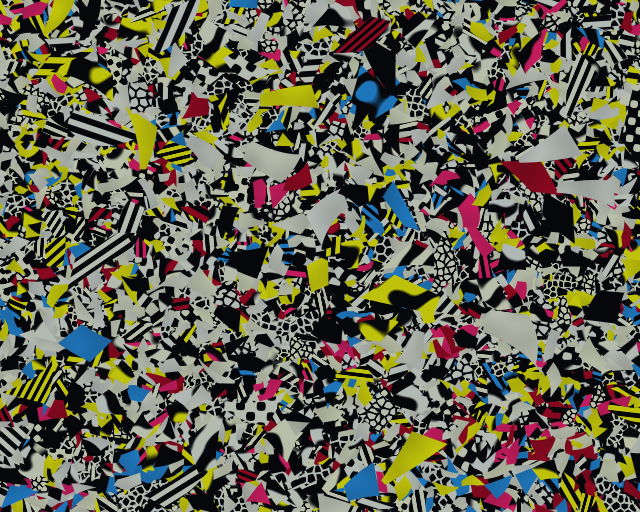
Give the GLSL for this pattern, as a Shadertoy shader.

```glsl
const vec3 INK    = vec3(0.020, 0.028, 0.045);
const vec3 CREAM  = vec3(0.73, 0.75, 0.65);
const vec3 SILVER = vec3(0.69, 0.72, 0.71);
const vec3 YELLOW = vec3(0.75, 0.76, 0.04);
const vec3 BLUE   = vec3(0.12, 0.46, 0.73);
const vec3 PINK   = vec3(0.76, 0.11, 0.36);
const vec3 RED    = vec3(0.53, 0.03, 0.12);

// Shard layers from bottom to top: cells per canvas height, share of filled cells
const int LAYERS = 7;
const float CELLS[LAYERS] = float[](9.0, 13.0, 19.0, 28.0, 38.0, 24.0, 13.0);
const float FILL[LAYERS]  = float[](1.0, 0.85, 0.75, 0.65, 0.55, 0.50, 0.28);
const float SHARD_RADIUS = 0.34;
const float JITTER = 0.8;
const float BEND = 0.9;

// Pattern sizes in canvas heights
const float SPOT_SIZE = 0.014;
const float DOT_PERIOD = 0.034;
const float STRIPE_PERIOD = 0.016;
const float SWIRL_SIZE = 0.065;

const float TAU = 6.2831853;

vec4 hash4(vec3 s) {
    vec4 v = fract(s.xyzx * vec4(0.1031, 0.1030, 0.0973, 0.1099));
    v += dot(v, v.wzxy + 33.33);
    return fract((v.xxyz + v.yzzw) * v.zywx);
}

mat2 rotation(float a) {
    return mat2(cos(a), sin(a), -sin(a), cos(a));
}

float cornerSlope(vec2 corner, vec2 offset) {
    float a = TAU * hash4(vec3(corner, 271.0)).x;
    return dot(vec2(cos(a), sin(a)), offset);
}

float gradientNoise(vec2 p) {
    vec2 i = floor(p), f = p - i;
    vec2 u = f * f * f * (f * (f * 6.0 - 15.0) + 10.0);
    vec2 e = vec2(1.0, 0.0);
    return mix(mix(cornerSlope(i, f), cornerSlope(i + e, f - e), u.x),
               mix(cornerSlope(i + e.yx, f - e.yx), cornerSlope(i + 1.0, f - 1.0), u.x), u.y);
}

// Animal-skin spots: cells parted by soft gaps
float skinSpots(vec2 p) {
    vec2 home = floor(p);
    float near = 9.0, second = 9.0;
    for (int j = -1; j <= 1; j++)
    for (int i = -1; i <= 1; i++) {
        vec2 cell = home + vec2(i, j);
        float d = length(cell + 0.1 + 0.8 * hash4(vec3(cell, 313.0)).xy - p);
        second = min(second, max(near, d));
        near = min(near, d);
    }
    return smoothstep(0.10, 0.34, second - near);
}

// Amount of pigment over ink inside a shard
float pigmentAmount(vec2 q, vec4 look, bool mono) {
    vec2 shift = floor(look.zw * 60.0);
    float plain = mono ? 0.28 : 0.55;
    float dark = mono ? 0.42 : plain;
    if (look.y < plain) return 0.92 + 0.2 * gradientNoise(q / SWIRL_SIZE + shift);
    if (look.y < dark) return 0.0;

    float kind = (look.y - dark) / (1.0 - dark);
    if (!mono) kind = mix(0.47, 1.0, kind);
    float scale = mix(0.75, 1.6, look.z);
    float amount;
    if (kind < 0.30) {
        amount = skinSpots(q / (SPOT_SIZE * mix(0.8, 1.2, look.z)) + shift);
    } else if (kind < 0.47) {
        vec2 wave = sin(q * TAU / (DOT_PERIOD * scale));
        amount = smoothstep(0.05, 0.35, wave.x * wave.y);
    } else if (kind < 0.72) {
        amount = smoothstep(-0.4, 0.3, sin(q.y * TAU / (STRIPE_PERIOD * scale) + look.w * TAU));
    } else {
        float warp = gradientNoise(q / SWIRL_SIZE + shift);
        amount = smoothstep(-0.4, 0.3, sin(q.x * TAU / (1.6 * SWIRL_SIZE * scale) + 7.0 * warp));
    }
    return mono && look.w > 0.5 ? 1.0 - amount : amount;
}

vec3 shardColor(vec2 q, vec4 look) {
    float pick = look.x;
    vec3 pigment = pick < 0.135 ? YELLOW : pick < 0.19 ? BLUE : pick < 0.23 ? PINK
                 : pick < 0.29 ? RED : mix(CREAM, SILVER, look.z);
    return mix(INK, pigment, pigmentAmount(q, look, pick >= 0.29));
}

// Distance to a bent, stretched polygon of three to five sides
float shardDistance(vec2 q, vec3 seed) {
    vec4 form = hash4(seed + vec3(0.0, 0.0, 1.0));
    float d = length(q) - 1.05;
    float sides = 3.0 + floor(form.x * 3.0);
    vec2 stretch = vec2(mix(0.55, 1.0, form.y), mix(1.0, 1.5, form.z));
    q.y += BEND * (form.w - 0.5) * q.x * q.x;
    for (float k = 0.0; k < sides; k++) {
        vec4 side = hash4(seed + vec3(0.0, 0.0, 3.0 + k));
        float a = TAU * (k + 0.6 * (side.x - 0.5)) / sides;
        vec2 normal = vec2(cos(a), sin(a)) * stretch;
        d = max(d, (dot(normal, q) - SHARD_RADIUS * mix(0.6, 1.4, side.y)) / length(normal));
    }
    return d;
}

void mainImage(out vec4 fragColor, in vec2 fragCoord) {
    vec2 p = fragCoord / iResolution.y;
    vec3 color = INK;
    for (int layer = 0; layer < LAYERS; layer++) {
        float cells = CELLS[layer];
        vec2 g = p * cells + 7.3 * float(layer + 1);
        vec2 home = floor(g);
        for (int j = -1; j <= 1; j++)
        for (int i = -1; i <= 1; i++) {
            vec3 seed = vec3(home + vec2(i, j), 20.0 * float(layer));
            vec4 place = hash4(seed);
            if (place.z > FILL[layer]) continue;
            vec2 center = seed.xy + 0.5 + JITTER * (place.xy - 0.5);
            vec2 q = rotation(TAU * place.w) * (g - center);
            float cover = clamp(0.5 - shardDistance(q, seed) / cells * iResolution.y, 0.0, 1.0);
            if (cover > 0.0)
                color = mix(color, shardColor(q / cells, hash4(seed + vec3(0.0, 0.0, 2.0))), cover);
        }
    }
    fragColor = vec4(color, 1.0);
}
```
